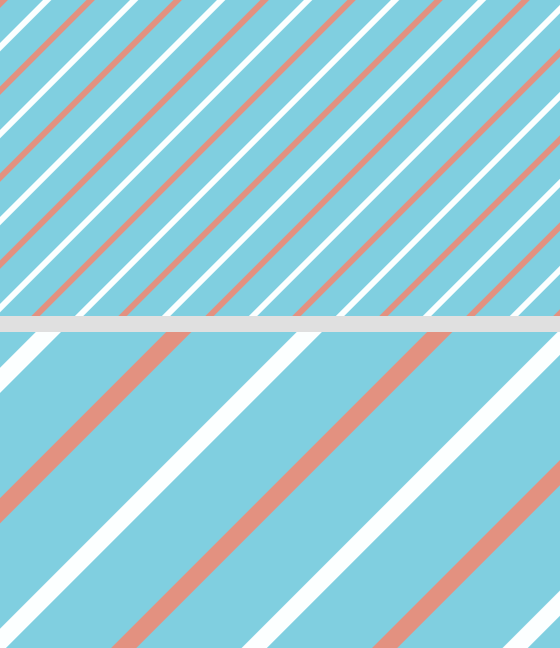
Top: the whole. Bottom: its middle third, enlarged.
Reproduce this pattern procedurally as a Shadertoy shader.

```glsl
// Diagonal pinstripes alternating coral and white on a sky blue ground.

// Lengths are fractions of the canvas height.
const float PERIOD = 0.19462;       // coral to coral, across the stripes
const float STRIPE_WIDTH = 0.0188;
const float FIRST_STRIPE = 0.0083;  // first coral centre from the top left corner
const vec2 ACROSS = vec2(0.70711, -0.70711);

const vec3 SKY = vec3(0.50, 0.81, 0.88);
const vec3 CORAL = vec3(0.89, 0.57, 0.50);
const vec3 WHITE = vec3(0.99, 1.00, 1.00);

// Coverage of a stripe repeated every PERIOD, centred on position zero.
float stripe(float position, float pixel) {
    float fromCentre = abs(fract(position / PERIOD + 0.5) - 0.5) * PERIOD;
    float edge = fromCentre - 0.5 * STRIPE_WIDTH;
    return 1.0 - smoothstep(-0.7 * pixel, 0.7 * pixel, edge);
}

void mainImage(out vec4 fragColor, in vec2 fragCoord) {
    float pixel = 1.0 / iResolution.y;
    vec2 fromTopLeft = fragCoord * pixel - vec2(0.0, 1.0);
    float position = dot(fromTopLeft, ACROSS) - FIRST_STRIPE;

    // The white set runs midway between the coral stripes.
    vec3 color = mix(SKY, CORAL, stripe(position, pixel));
    color = mix(color, WHITE, stripe(position - 0.5 * PERIOD, pixel));
    fragColor = vec4(color, 1.0);
}
```
